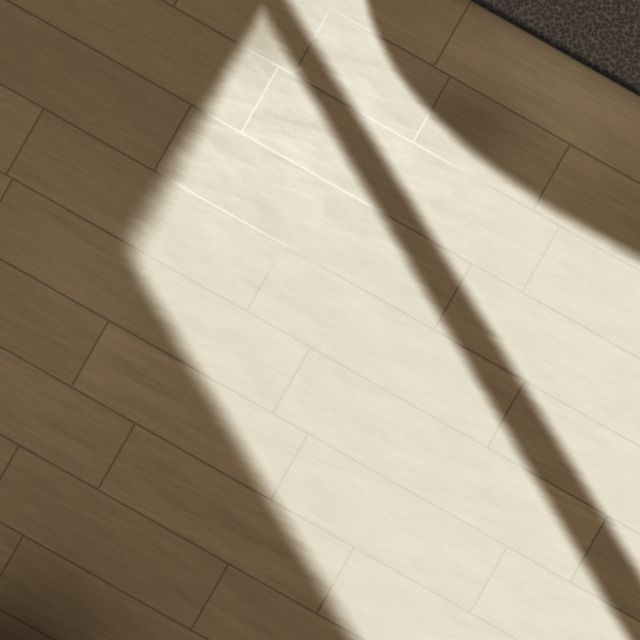
Write a WebGL 1 fragment shader that draws this texture.

```glsl
precision highp float;
// Sunlight falling across a diagonal plank floor, split by a shadow bar, with a rug in the corner.
uniform vec2 u_resolution;

const vec2 PLANK_DIR = vec2(0.870, 0.493);  // along the boards, y pointing down
const float ROW_HEIGHT = 0.1191;
const float ROW_ORIGIN = -0.0052;
const float RUG_EDGE = -0.3625;
const float SEAM_WIDTH = 0.0016;
const vec3 SHADE = vec3(0.405, 0.332, 0.240);
const vec3 SHADE_WARM = vec3(0.485, 0.412, 0.305);
const vec3 SHADE_DEEP = vec3(0.200, 0.155, 0.110);
const vec3 SUN = vec3(0.882, 0.852, 0.765);
const vec3 SUN_BRIGHT = vec3(0.915, 0.893, 0.825);
const vec3 HIGHLIGHT = vec3(0.985, 0.975, 0.940);
const vec3 RUG = vec3(0.270, 0.240, 0.215);

float hash(vec2 p) {
  return fract(sin(dot(p, vec2(127.1, 311.7))) * 43758.5);
}

// Distance to the nearest scattered cell centre.
float cellular(vec2 p) {
  vec2 cell = floor(p);
  float nearest = 2.0;
  for (int j = -1; j <= 1; j++) {
    for (int i = -1; i <= 1; i++) {
      vec2 c = cell + vec2(float(i), float(j));
      nearest = min(nearest, length(c + vec2(hash(c), hash(c + 17.3)) - p));
    }
  }
  return nearest;
}

// Layered sines, each bent by the one before.
float waves(vec2 p) {
  float sum = 0.0;
  float amp = 0.5;
  float bend = 0.0;
  for (int i = 0; i < 5; i++) {
    bend = sin(p.y + 1.7 * sin(p.x + 0.4 * p.y) + 1.3 * bend);
    sum += amp * bend;
    p = p * vec2(1.63, 1.87) + vec2(2.1, 4.7);
    amp *= 0.72;
  }
  return sum;
}

// Signed distance to the line a-b.
float lineSide(vec2 p, vec2 a, vec2 b) {
  vec2 d = normalize(b - a);
  return d.x * (p.y - a.y) - d.y * (p.x - a.x);
}

float soften(float d, float w) {
  return smoothstep(-w, w, d);
}

float blob(vec2 p, vec2 centre, vec2 size) {
  vec2 q = (p - centre) / size;
  return exp(-dot(q, q));
}

// First end joint and board length for each row.
vec2 jointLayout(float row) {
  if (row < -2.5) return vec2(0.641, 0.504);
  if (row < -1.5) return vec2(0.671, 0.215);
  if (row < -0.5) return vec2(0.430, 0.505);
  if (row < 0.5) return vec2(0.341, 0.503);
  if (row < 1.5) return vec2(0.575, 0.432);
  if (row < 2.5) return vec2(0.689, 0.534);
  if (row < 3.5) return vec2(0.395, 0.358);
  if (row < 4.5) return vec2(0.510, 0.393);
  return row < 5.5 ? vec2(0.369, 0.376) : vec2(0.444, 0.390);
}

float sunlight(vec2 p) {
  float upperLeft = lineSide(p, vec2(0.209, 0.378), vec2(0.398, 0.035));
  float lowerLeft = lineSide(p, vec2(0.553, 1.0), vec2(0.241, 0.469));
  float barLeft = lineSide(p, vec2(0.400, 0.0), vec2(0.983, 1.0));
  float barRight = lineSide(p, vec2(1.062, 1.0), vec2(0.449, 0.0));
  float curve = 0.573 + p.y * (0.19 + 2.15 * p.y) - p.x;
  curve /= length(vec2(1.0, 0.19 + 4.3 * p.y));
  float main = soften(upperLeft, 0.012 + 0.07 * p.y) * soften(lowerLeft, 0.022) * soften(barLeft, 0.014);
  float side = soften(barRight, 0.014) * soften(curve, 0.010 + 0.012 * p.y);
  return max(main, side);
}

void main() {
  vec2 p = gl_FragCoord.xy / u_resolution;
  p.y = 1.0 - p.y;
  float pixel = 1.0 / min(u_resolution.x, u_resolution.y);

  // Boards and seams
  vec2 board = vec2(dot(p, PLANK_DIR), dot(p, vec2(-PLANK_DIR.y, PLANK_DIR.x)));
  float rowPos = (board.y - ROW_ORIGIN) / ROW_HEIGHT;
  float row = floor(rowPos);
  vec2 layout = jointLayout(row);
  float boardPos = (board.x - layout.x) / layout.y;
  float tone = hash(vec2(row, floor(boardPos)) + 3.7);
  float rowSeam = (0.5 - abs(fract(rowPos) - 0.5)) * ROW_HEIGHT;
  float endSeam = (0.5 - abs(fract(boardPos) - 0.5)) * layout.y;
  float seam = 1.0 - smoothstep(0.0, SEAM_WIDTH + pixel, min(rowSeam, endSeam));

  // Wood grain
  float figure = waves(board * vec2(9.0, 75.0) + tone * 40.0);
  float fine = waves(board * vec2(30.0, 330.0) + tone * 20.0);
  float speck = hash(floor(p * 384.0)) - 0.5;

  // Shaded wood
  vec3 shade = mix(SHADE, SHADE_WARM, 0.9 * blob(p, vec2(0.88, 0.14), vec2(0.22, 0.14)));
  shade = mix(shade, SHADE_WARM, 0.5 * blob(p, vec2(0.10, 0.48), vec2(0.20, 0.24)));
  shade = mix(shade, SHADE_DEEP, 0.95 * blob(p, vec2(0.0, 1.04), vec2(0.17, 0.13)));
  shade = mix(shade, SHADE_DEEP, 0.35 * blob(p, vec2(0.73, 0.19), vec2(0.10, 0.07)));
  shade *= 0.98 + 0.08 * (tone - 0.5) + 0.028 * fine + (0.02 + 0.05 * tone * p.y) * figure;
  shade *= 1.0 - 0.24 * seam;

  // Sunlit wood, with sheen and ripples toward the window
  float sheen = blob(p, vec2(0.47, 0.20), vec2(0.25, 0.17));
  float ripple = waves(board * vec2(24.0, 65.0) + tone * 9.0);
  vec3 sun = mix(SUN, SUN_BRIGHT, 0.35 + 0.35 * sheen + 0.25 * smoothstep(0.4, 1.0, p.x));
  sun += (0.010 + 0.025 * sheen) * ripple + 0.006 * fine + 0.006 * figure;
  sun = mix(sun, mix(sun * 0.94, HIGHLIGHT, smoothstep(0.1, 0.5, sheen)), seam * 0.85);

  float light = sunlight(p);
  light *= 1.0 - 0.20 * blob(p, vec2(0.39, 0.05), vec2(0.07, 0.06));
  light = clamp(light + 0.06 * ripple * light * (1.0 - light) * 4.0, 0.0, 1.0);
  vec3 color = mix(shade, sun, light) + 0.012 * speck;

  // Rug and its dark border
  float rugSide = RUG_EDGE - board.y;
  float pile = cellular(p * 150.0);
  vec3 rug = RUG * (0.72 + 0.55 * pile) + 0.05 * speck;
  rug *= mix(0.45, 1.0, smoothstep(0.002, 0.014, rugSide));
  color *= 1.0 - 0.25 * exp(-abs(rugSide) * 90.0);
  color = mix(color, rug, smoothstep(-pixel, pixel, rugSide));

  gl_FragColor = vec4(color, 1.0);
}
```
